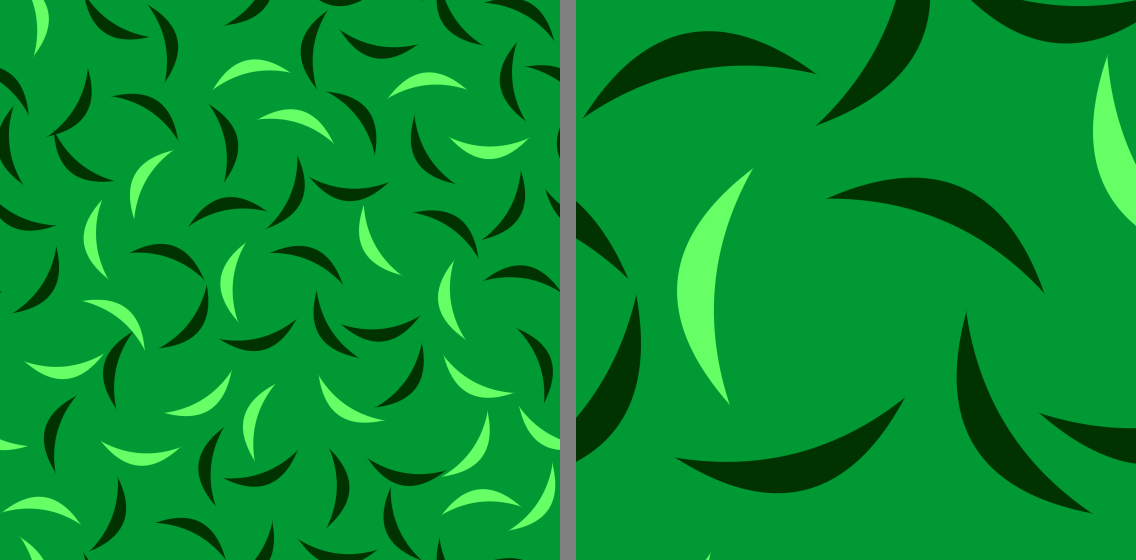
Left, the full canvas; right, a detail of the centre.
Give the GLSL for this pattern, as a Shadertoy shader.

```glsl
vec3 hash3(vec2 cell) {
    vec3 seed = vec3(dot(cell, vec2(127.1, 311.7)),
                     dot(cell, vec2(269.5, 183.3)),
                     dot(cell, vec2(419.2, 371.9)));
    return fract(sin(seed + 4.7) * 43758.5453);
}

mat2 rotation(float angle) {
    float c = cos(angle), s = sin(angle);
    return mat2(c, s, -s, c);
}

// Approximate distance to an arch y = height * (1 - (x / halfChord)^2)
float archDistance(vec2 p, float halfChord, float height) {
    float x = p.x / halfChord;
    float slope = 2.0 * height * x / halfChord;
    return (p.y - height * (1.0 - x * x)) / sqrt(1.0 + slope * slope);
}

// Sliver between a tall and a shallow arch that share their tips
float crescentDistance(vec2 p) {
    p.y += 0.13;
    return max(archDistance(p, 0.565, 0.305), -archDistance(p, 0.565, 0.125));
}

void mainImage(out vec4 fragColor, in vec2 fragCoord) {
    const float cells = 8.0;
    const float pi = 3.14159;
    vec2 p = fragCoord / iResolution.y * cells;
    float pixel = cells / iResolution.y;

    vec3 color = vec3(0.0, 0.6, 0.2);
    vec3 darkLeaf = vec3(0.0, 0.2, 0.0);
    vec3 lightLeaf = vec3(0.4, 1.0, 0.4);

    for (int j = -1; j <= 1; j++)
    for (int i = -1; i <= 1; i++) {
        vec2 cell = floor(p) + vec2(i, j);
        vec2 id = mod(cell, cells);
        vec3 rnd = hash3(id);

        // Jittered centre on a gently waving lattice
        vec2 wave = 0.38 * sin(id.yx * 2.0 * pi / cells + vec2(0.6, 2.1));
        vec2 center = cell + 0.5 + wave + 0.34 * (rnd.xy - 0.5);

        // Neighbours lie crosswise, each bulging to a random side
        float crosswise = mod(id.x + id.y, 2.0) * 0.5;
        float flipped = step(0.5, rnd.z);
        float tilt = 1.4 * (fract(rnd.z * 2.0) - 0.5);
        float angle = pi * (crosswise + flipped) + tilt;

        float d = crescentDistance((p - center) * rotation(angle));
        float index = id.x + cells * id.y;
        float isLight = step(fract(index * index * 0.618), 0.38);
        float coverage = 1.0 - smoothstep(-0.7 * pixel, 0.7 * pixel, d);
        color = mix(color, mix(darkLeaf, lightLeaf, isLight), coverage);
    }

    fragColor = vec4(color, 1.0);
}
```
